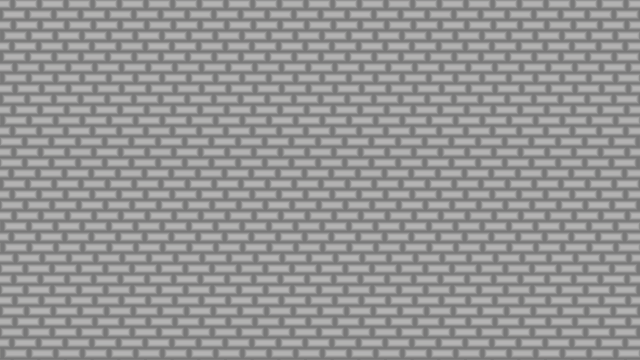
Write a Shadertoy shader that draws this texture.

```glsl
// Grey running-bond brick wall with soft bevelled bricks and slightly uneven courses.
#define ROWS 34.0
#define COLUMNS 24.0
#define ROW_PHASE 0.13
#define COURSE_JITTER 0.2
#define SIDE_GAP 0.10
#define BEVEL_WIDTH 0.41
#define RIM_STRENGTH 0.014
#define GRAIN 0.012
#define MORTAR_COLOR vec3(0.470, 0.470, 0.470)
#define BRICK_COLOR vec3(0.704, 0.702, 0.701)

float hash(vec2 p) {
    return fract(sin(dot(p, vec2(127.1, 311.7))) * 43758.5453);
}

void mainImage(out vec4 fragColor, in vec2 fragCoord) {
    vec2 uv = fragCoord / iResolution.xy;
    vec2 wall = uv * vec2(COLUMNS, ROWS) - vec2(0.0, ROW_PHASE);

    // Alternate courses by half a brick, with a small random slide
    float course = floor(wall.y);
    float slide = (hash(vec2(course, 3.0)) - 0.5) * COURSE_JITTER;
    wall.x += 0.5 * mod(course, 2.0) + slide;
    vec2 brickId = floor(wall);

    // Distance from the cell edges, in course heights
    float brickAspect = iResolution.x / iResolution.y * ROWS / COLUMNS;
    vec2 edge = (0.5 - abs(fract(wall) - 0.5)) * vec2(brickAspect, 1.0);
    float inset = min(edge.x - SIDE_GAP, edge.y);

    // Soft bevel from mortar up to the brick face
    float face = smoothstep(-0.02, BEVEL_WIDTH, inset);
    vec3 color = mix(MORTAR_COLOR, BRICK_COLOR, face);

    // Faint raised rim and a slight tone change per brick
    float rim = 1.0 - smoothstep(0.0, 0.06, abs(inset - 0.24));
    color += RIM_STRENGTH * rim;
    color += GRAIN * (hash(brickId) - 0.5) * face;

    fragColor = vec4(color, 1.0);
}
```
